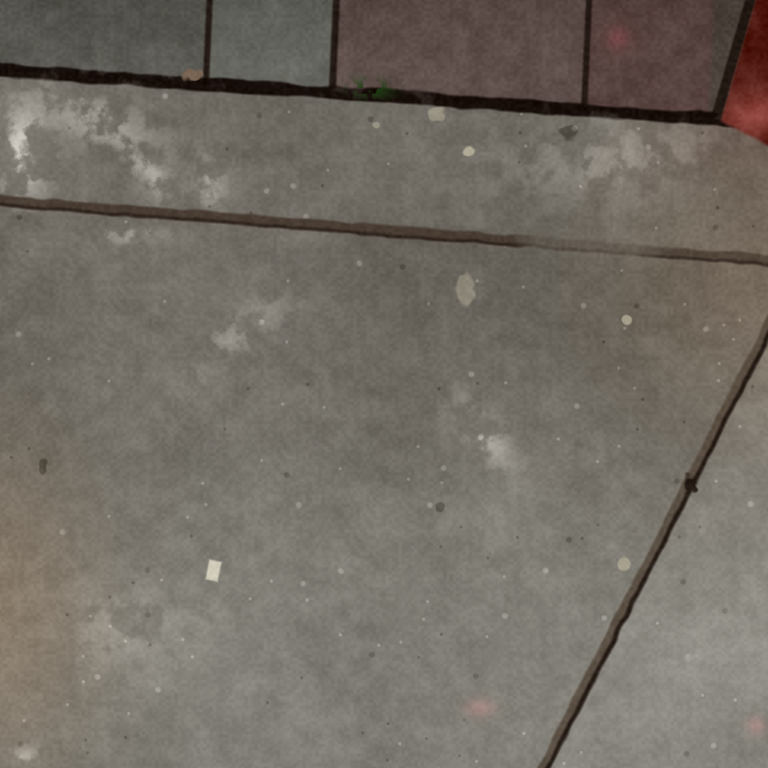
Reproduce this texture procedurally as a WebGL 2 fragment shader.

```glsl
#version 300 es
precision highp float;
// Worn concrete paving: a row of tiles, a kerb strip and two slabs.
// Grooves are line distances with a noisy edge; stains are noise inside
// soft ellipses; grit comes from a hashed cell grid.
uniform vec2 u_resolution;
out vec4 fragColor;
vec2 p; // canvas position, 0 to 1

float hash(vec2 q) { return fract(sin(dot(q, vec2(127.1, 311.7))) * 43758.545); }

float noise(vec2 q) {
    vec2 i = floor(q), f = fract(q);
    f = f * f * (3.0 - 2.0 * f);
    return mix(mix(hash(i), hash(i + vec2(1, 0)), f.x),
               mix(hash(i + vec2(0, 1)), hash(i + vec2(1, 1)), f.x), f.y);
}

float fbm(vec2 q) {
    float sum = 0.0, amp = 0.5;
    for (int i = 0; i < 5; i++) {
        sum += amp * noise(q);
        q = mat2(1.6, 1.2, -1.2, 1.6) * q + 7.3;
        amp *= 0.5;
    }
    return sum;
}

// Soft ellipse: center, radii, turn
float glow(float x, float y, float rx, float ry, float turn) {
    float c = cos(turn), s = sin(turn);
    vec2 d = mat2(c, -s, s, c) * (p - vec2(x, y)) / vec2(rx, ry);
    return exp(-dot(d, d));
}

// Small mark with a ragged rim
float mark(float x, float y, float rx, float ry) {
    float d = length((p - vec2(x, y)) / vec2(rx, ry)) + 0.7 * noise(p * 130.0) - 0.35;
    return 1.0 - smoothstep(0.7, 1.2, d);
}

float band(float d, float halfWidth) {
    return 1.0 - smoothstep(halfWidth - 0.0025, halfWidth + 0.0025, abs(d));
}

void main() {
    p = gl_FragCoord.xy / u_resolution;
    float rough = fbm(p * 45.0), grain = rough - 0.48;
    float wobble = (noise(p * 55.0) - 0.5) * 0.003;
    float seam = p.y - 0.908 + 0.069 * p.x + wobble;
    float groove = p.y - 0.738 + 0.077 * p.x + wobble;
    float diagonal = (p.x - 0.71 - 0.51 * p.y) * 0.89 + wobble;
    vec3 dirt = vec3(0.11, 0.07, 0.05);

    // Concrete: lighter toward the bottom, warm at the left and right
    vec3 col = mix(vec3(0.51, 0.50, 0.47), vec3(0.425, 0.41, 0.38), smoothstep(0.05, 0.62, p.y));
    col += vec3(0.05, 0.01, -0.025) * glow(0.0, 0.2, 0.13, 0.22, 0.0);
    col += vec3(0.045, 0.015, -0.01) * glow(1.0, 0.63, 0.22, 0.2, 0.0);
    col -= vec3(0.06, 0.09, 0.09) * glow(1.0, 0.82, 0.13, 0.07, 0.0);
    col += 0.035 * smoothstep(-0.01, 0.02, diagonal) + 0.02 * smoothstep(0.0, 0.02, groove);
    col += 0.12 * (fbm(p * 6.0) - 0.48) + 0.09 * grain;

    // Chalky stains broken up by noise
    float stain = 1.4 * glow(0.03, 0.80, 0.03, 0.055, 0.0)
        + 0.8 * glow(0.13, 0.84, 0.075, 0.03, -0.4)
        + 0.8 * glow(0.20, 0.77, 0.045, 0.018, -0.8)
        + 0.7 * glow(0.275, 0.76, 0.02, 0.035, 0.0)
        + 0.7 * glow(0.17, 0.695, 0.04, 0.015, 0.1)
        + 0.45 * glow(0.31, 0.567, 0.075, 0.025, 0.65)
        + 0.75 * glow(0.632, 0.435, 0.055, 0.02, -0.95)
        + 0.4 * glow(0.80, 0.79, 0.14, 0.04, 0.1)
        + 0.35 * glow(0.89, 0.155, 0.02, 0.02, 0.0)
        + 0.3 * glow(0.16, 0.19, 0.07, 0.05, 0.0)
        + 0.8 * glow(0.03, 0.01, 0.03, 0.015, 0.0);
    col += 0.22 * stain * (0.15 + smoothstep(0.42, 0.62, rough));
    col += vec3(0.13, 0.03, 0.04) * (glow(0.625, 0.078, 0.018, 0.012, 0.0) + glow(0.985, 0.055, 0.012, 0.012, 0.0));

    // Scattered grit, one grain per cell
    for (float k = 0.0; k < 2.0; k++) {
        vec2 q = p * (22.0 + 17.0 * k), cell = floor(q);
        float pick = hash(cell + 31.0 * k);
        vec2 spot = 0.2 + 0.6 * vec2(hash(cell + 5.1), hash(cell + 9.7));
        float dotMask = 1.0 - smoothstep(0.04, 0.12, length(fract(q) - spot));
        col += dotMask * (0.12 * step(0.93, pick) - 0.09 * step(pick, 0.04));
    }

    // Larger pale chips, a bright flake and dark marks
    float chips = mark(0.611, 0.804, 0.009, 0.008) + 0.6 * mark(0.569, 0.853, 0.011, 0.01)
        + 0.5 * mark(0.607, 0.622, 0.013, 0.02) + 0.8 * mark(0.816, 0.584, 0.006, 0.006)
        + 0.8 * mark(0.812, 0.265, 0.009, 0.008) + 0.6 * mark(0.491, 0.837, 0.005, 0.005);
    col = mix(col, vec3(0.69, 0.66, 0.58), min(chips, 1.0));
    vec2 flake = abs(mat2(0.98, 0.2, -0.2, 0.98) * (p - vec2(0.278, 0.257))) - vec2(0.008, 0.013);
    col = mix(col, vec3(0.82, 0.80, 0.73), 1.0 - smoothstep(-0.002, 0.002, max(flake.x, flake.y)));
    col -= 0.12 * (mark(0.74, 0.827, 0.012, 0.009) + mark(0.056, 0.391, 0.006, 0.01) + mark(0.573, 0.339, 0.006, 0.006));

    // Kerb groove, partly filled on the right, then the diagonal joint
    float open = 1.0 - smoothstep(0.66, 0.70, p.x) * (0.7 - 0.5 * smoothstep(0.82, 0.88, p.x));
    col = mix(col, vec3(0.27, 0.22, 0.18), band(groove, 0.0075) * 0.9 * open);
    col = mix(col, dirt, band(groove + 0.005, 0.002) * 0.6 * open);
    col = mix(col, vec3(0.33, 0.28, 0.23), band(diagonal + 0.003, 0.006) * 0.85);
    col = mix(col, dirt, max(band(diagonal - 0.0035, 0.003), mark(0.899, 0.368, 0.009, 0.014)) * 0.9);

    // Tiles above the seam: two grey, two mauve, then a red brick
    float x = p.x + 0.045 * (1.0 - p.y), brickEdge = p.x - 0.977 + 0.29 * (1.0 - p.y);
    vec3 tile = mix(vec3(0.35, 0.345, 0.32), vec3(0.395, 0.395, 0.37), step(0.273, x));
    tile = mix(tile, vec3(0.365, 0.305, 0.29), step(0.438, x));
    tile = mix(tile, vec3(0.345, 0.265, 0.25), step(0.767, x));
    tile = mix(tile, vec3(0.30, 0.27, 0.24), smoothstep(0.925, 0.935, x));
    tile += vec3(0.1, 0.0, 0.02) * glow(0.805, 0.95, 0.015, 0.015, 0.0);
    tile += 0.1 * grain - 0.5 * max(p.y - 0.93, 0.0);
    float joint = band(x - 0.273, 0.004) + band(x - 0.438, 0.0045) + band(x - 0.767, 0.004) + band(brickEdge, 0.007);
    tile = mix(tile, dirt, min(joint, 1.0) * 0.9);
    col = mix(col, tile, smoothstep(-0.002, 0.002, seam));

    // Dirt-filled seam, brick corner, dry leaf and weeds
    float fill = band(seam - 0.001, 0.0065 + 0.004 * noise(p * 35.0));
    col = mix(col, vec3(0.07, 0.035, 0.02) + 0.08 * smoothstep(0.5, 0.7, rough), fill * 0.95);
    vec3 brick = mix(vec3(0.30, 0.09, 0.06), vec3(0.56, 0.27, 0.24), glow(0.985, 0.85, 0.05, 0.03, 0.3));
    float corner = smoothstep(0.004, 0.01, brickEdge) * smoothstep(-0.004, 0.004, p.y - 1.35 + 0.54 * p.x + wobble);
    col = mix(col, brick + 0.15 * grain, corner);
    col = mix(col, vec3(0.47, 0.39, 0.32), mark(0.253, 0.902, 0.014, 0.008));
    float weeds = glow(0.484, 0.884, 0.026, 0.012, -0.1) * smoothstep(0.4, 0.6, noise(p * 160.0));
    col = mix(col, vec3(0.12, 0.25, 0.08), weeds);

    // Fine surface grain
    col += 0.05 * (noise(p * 240.0) - 0.5);
    fragColor = vec4(clamp(col, 0.0, 1.0), 1.0);
}
```
